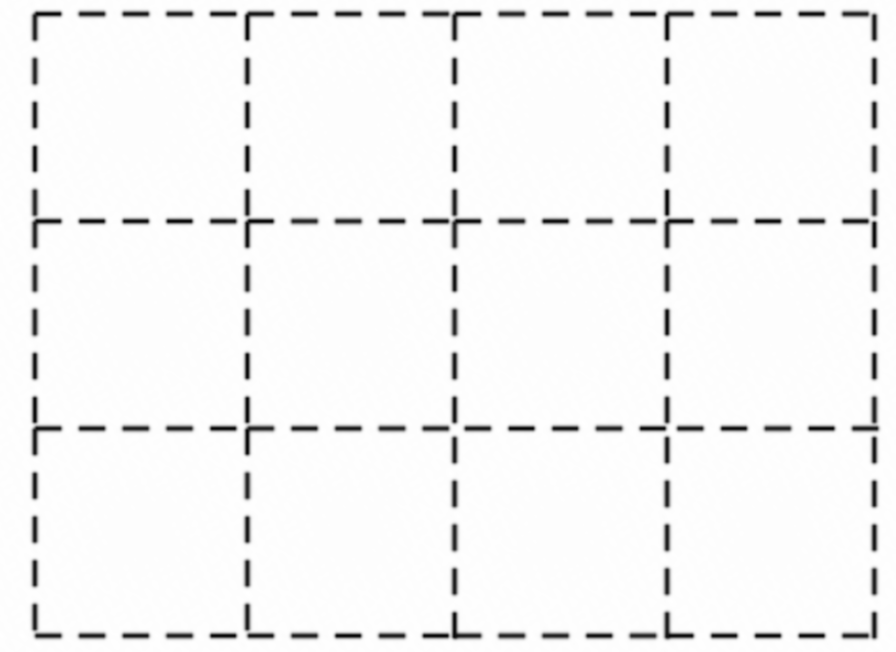
A WebGL 1 fragment shader for this pattern:

```glsl
precision highp float;
// Four by three grid of softly inked, dashed black lines on white paper.
uniform vec2 u_resolution;

float hash(vec2 p) {
  return fract(sin(dot(p, vec2(12.99, 78.23))) * 4375.5);
}

// Grid corner measured from the top left; odd columns sit slightly right.
vec2 gridCorner(float column, float row) {
  return vec2(0.0536 + 0.3223 * column + 0.004 * mod(column, 2.0),
              0.0214 + 0.3179 * row);
}

// Ink of five blurred dashes along one cell edge: x runs along, y across.
float dashRun(vec2 p, float seed) {
  float period = 0.0672;
  float index = clamp(floor((p.x - 0.0206) / period + 0.5), 0.0, 4.0);
  float along = max(abs(p.x - 0.0206 - index * period) - 0.0168, 0.0);
  float wear = hash(vec2(index, seed));
  float blur = 0.0029 + 0.0004 * wear;
  float d = length(vec2(along, p.y)) / blur;
  return (0.98 - 0.13 * wear) * exp(-0.5 * d * d);
}

// Faint compression-like mottling from layered sines.
float mottle(vec2 p) {
  return sin(p.x * 210.0 + 2.0 * sin(p.y * 93.0)) * sin(p.y * 240.0)
       + 0.5 * sin(p.x * 370.0 - p.y * 160.0);
}

void main() {
  vec2 p = gl_FragCoord.xy / u_resolution * vec2(1.376, 1.0);
  p.y = 1.0 - p.y;
  float light = 1.0;
  float nearest = 1.0;

  for (int i = 0; i < 5; i++) {
    for (int j = 0; j < 4; j++) {
      float column = float(i);
      float row = float(j);
      vec2 q = p - gridCorner(column, row);
      float seed = column * 7.0 + row * 3.0;

      // Horizontal edge; two runs on the third line start late.
      if (i < 4) {
        float delay = (j == 2 && i > 1) ? 0.015 : 0.0;
        light *= 1.0 - dashRun(q - vec2(delay, 0.0), seed);
      }
      // Vertical edge; the right-hand runs of the bottom row start late.
      if (j < 3) {
        float delay = (j == 2 && i > 1) ? 0.0125 : 0.0;
        light *= 1.0 - dashRun(q.yx - vec2(delay, 0.0), seed + 41.0);
      }
      nearest = min(nearest, min(abs(q.x), abs(q.y)));
    }
  }

  // Paper tone, slightly uneven beside the lines.
  float paper = 0.994 + 0.004 * mottle(p) * exp(-nearest * 30.0);
  gl_FragColor = vec4(vec3(min(paper, 1.0) * light), 1.0);
}
```
